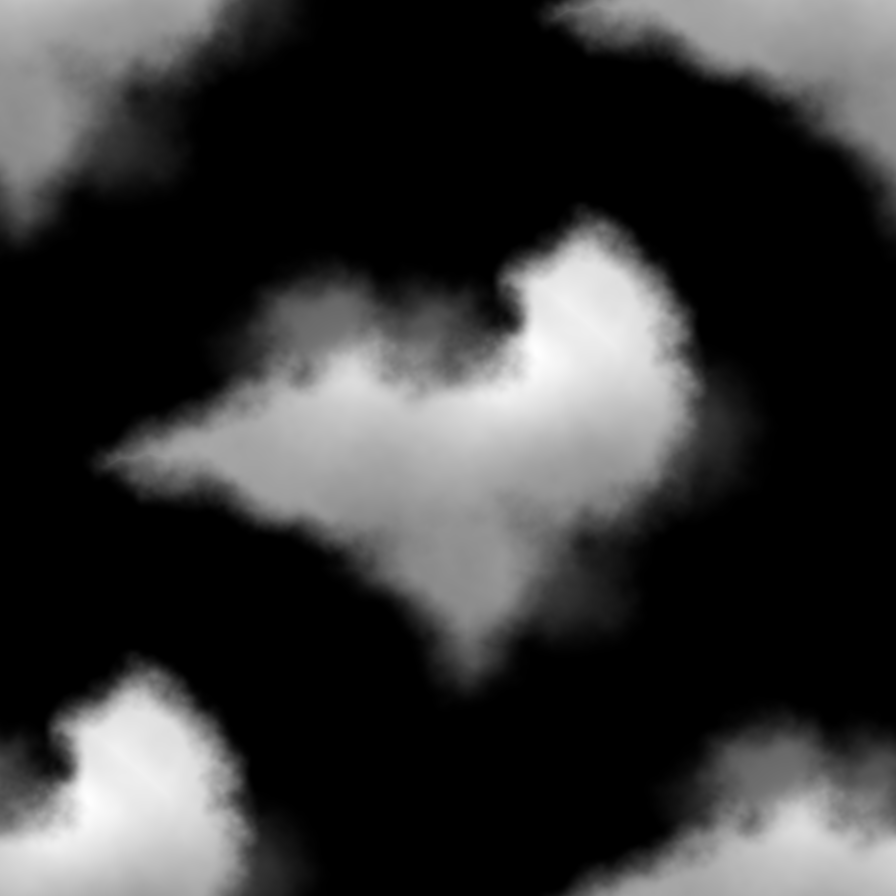
Write a Shadertoy shader that draws this texture.

```glsl
// Soft grey clouds on black, repeated on a staggered lattice.
#define WARP_SCALE 15.0
#define WARP_AMOUNT 0.042
#define FRAY_SCALE 26.0
#define FRAY_AMOUNT 0.030
#define MOTTLE_SCALE 11.0
#define MOTTLE_AMOUNT 0.16
#define BASE_LIGHT 0.63
#define HEIGHT_LIGHT 0.50

float hash(vec2 p) {
    vec3 q = fract(vec3(p.xyx) * 0.1031);
    q += dot(q, q.yzx + 33.33);
    return fract((q.x + q.y) * q.z);
}

float valueNoise(vec2 p) {
    vec2 i = floor(p), f = fract(p);
    f = f * f * (3.0 - 2.0 * f);
    return mix(mix(hash(i), hash(i + vec2(1, 0)), f.x),
               mix(hash(i + vec2(0, 1)), hash(i + vec2(1, 1)), f.x), f.y);
}

// Fractal noise centred on zero
float fbm(vec2 p) {
    float sum = 0.0, amp = 0.5;
    for (int i = 0; i < 4; i++) {
        sum += amp * (valueNoise(p) - 0.5);
        p = mat2(1.6, 1.2, -1.2, 1.6) * p + 17.3;
        amp *= 0.5;
    }
    return sum;
}

// Distance to a capsule whose radius runs from ra to rb
float taper(vec2 p, vec2 a, vec2 b, float ra, float rb) {
    vec2 ab = b - a;
    float h = clamp(dot(p - a, ab) / dot(ab, ab), 0.0, 1.0);
    return length(p - a - h * ab) - mix(ra, rb, h);
}

// Opacity that builds up over a soft rim
float vapour(float d, float softness) {
    return 1.0 - smoothstep(-softness, 0.25 * softness, d);
}

float glow(vec2 p, vec2 c, float r) {
    vec2 q = (p - c) / r;
    return exp(-dot(q, q));
}

float cloud(vec2 p) {
    // Billowing outline
    vec2 warp = vec2(fbm(p * WARP_SCALE + 41.0), fbm(p * WARP_SCALE + 83.0));
    vec2 q = p + WARP_AMOUNT * warp;
    float fray = FRAY_AMOUNT * fbm(p * FRAY_SCALE + 120.0);

    // Dense masses: left wing, body, lower wedge, head
    float wing = taper(q, vec2(-0.383, -0.010), vec2(-0.109, -0.001), 0.014, 0.125);
    float body = taper(q, vec2(-0.083, 0.000), vec2(0.164, 0.012), 0.115, 0.115);
    float wedge = taper(q, vec2(0.021, -0.138), vec2(0.023, -0.216), 0.130, 0.058);
    float head = taper(q, vec2(0.158, 0.151), vec2(0.171, 0.044), 0.102, 0.108);
    float clear = 1.0 - vapour(wing + fray, 0.055);
    clear *= 1.0 - vapour(body + fray, 0.070);
    clear *= 1.0 - vapour(wedge + fray, 0.090);
    clear *= 1.0 - vapour(head + fray, 0.045);

    // Thin veils around the masses
    clear *= 1.0 - 0.55 * vapour(length(q - vec2(-0.135, 0.122)) - 0.085 + fray, 0.060);
    clear *= 1.0 - 0.42 * vapour(length(q - vec2(-0.018, 0.125)) - 0.075 + fray, 0.060);
    clear *= 1.0 - 0.20 * vapour(length(q - vec2(-0.220, 0.100)) - 0.060 + fray, 0.060);
    clear *= 1.0 - 0.28 * vapour(length(q - vec2(0.275, 0.015)) - 0.080 + fray, 0.070);
    clear *= 1.0 - 0.35 * vapour(length(q - vec2(0.138, -0.145)) - 0.075 + fray, 0.070);

    // Light from above, with sunlit crowns and a shaded hollow
    float light = BASE_LIGHT + HEIGHT_LIGHT * p.y;
    light += 0.20 * glow(p, vec2(0.165, 0.145), 0.120);
    light += 0.20 * glow(p, vec2(-0.110, 0.080), 0.075);
    light += 0.22 * glow(p, vec2(0.045, 0.070), 0.085);
    light -= 0.07 * glow(p, vec2(0.140, -0.040), 0.075);
    float crease = taper(p, vec2(0.092, 0.194), vec2(0.190, 0.110), 0.0, 0.0);
    light += 0.04 * exp(-crease / 0.020);
    light += MOTTLE_AMOUNT * fbm(p * MOTTLE_SCALE + 7.0);

    return (1.0 - clear) * light;
}

void mainImage(out vec4 fragColor, in vec2 fragCoord) {
    vec2 uv = fragCoord / iResolution.xy;
    // Two interleaved grids: cell centres and cell corners
    float grey = max(cloud(fract(uv) - 0.5), cloud(fract(uv + 0.5) - 0.5));
    fragColor = vec4(vec3(clamp(grey, 0.0, 1.0)), 1.0);
}
```
